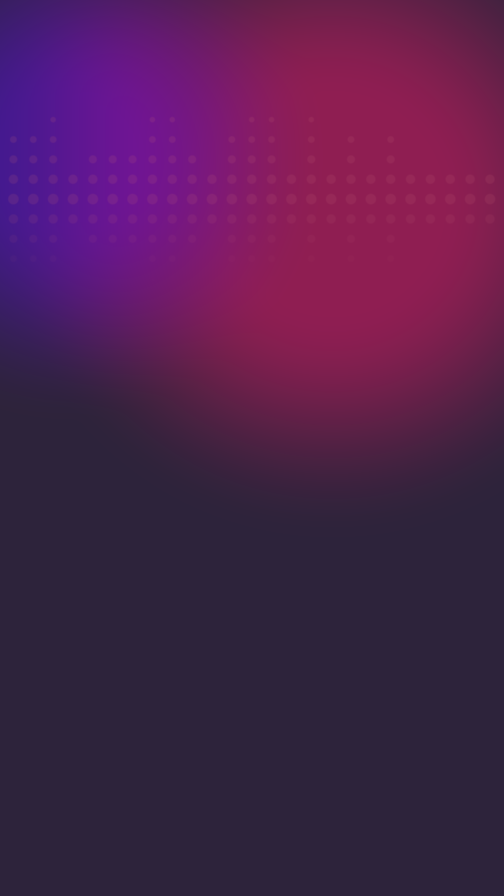
Write a Shadertoy shader that draws this background.

```glsl
// Blurred crimson and violet glows on dark plum, crossed by a faint equalizer of dots.

const vec3 PLUM    = vec3(0.178, 0.137, 0.230);
const vec3 CRIMSON = vec3(0.560, 0.118, 0.322);
const vec3 INDIGO  = vec3(0.260, 0.100, 0.560);
const vec3 VIOLET  = vec3(0.445, 0.080, 0.580);
const vec3 DOT     = vec3(0.750, 0.380, 0.450);

float hash(float n) {
    return fract(sin(n * 12.9898) * 43758.5453);
}

// Soft disc: 1 inside the inner radius, 0 beyond the outer one
float glow(vec2 p, vec2 center, float inner, float outer) {
    return 1.0 - smoothstep(inner, outer, distance(p, center));
}

// Dot columns of random height, shrinking away from their middle row
float equalizer(vec2 p, vec2 origin, float pitch, float pixel) {
    vec2 grid = (p - origin) / pitch;
    vec2 cell = floor(grid + 0.5);
    float row = abs(cell.y);
    float height = 1.0 + floor(4.0 * hash(cell.x + 3.0));
    float radius = pitch * (0.265 - 0.032 * row);
    float dist = length(grid - cell) * pitch;
    float disc = 1.0 - smoothstep(radius - pixel, radius + pixel, dist);
    float fade = 1.0 - 0.24 * max(cell.y, 0.0);
    return disc * step(row, height) * max(fade, 0.0);
}

void mainImage(out vec4 fragColor, in vec2 fragCoord) {
    // Canvas widths, measured downward from the top edge
    vec2 p = vec2(fragCoord.x, iResolution.y - fragCoord.y) / iResolution.x;
    float pixel = 1.0 / iResolution.x;

    // Layered glows
    vec3 color = mix(PLUM, CRIMSON, glow(p, vec2(0.66, 0.405), 0.21, 0.67));
    vec3 cool = mix(INDIGO, VIOLET, smoothstep(-0.05, 0.32, p.x));
    color = mix(color, cool, glow(p, vec2(0.127, 0.312), 0.116, 0.532));

    // Dot pattern
    float dots = equalizer(p, vec2(0.0266, 0.395), 0.0394, pixel);
    color = mix(color, DOT, 0.15 * dots);

    fragColor = vec4(color, 1.0);
}
```
